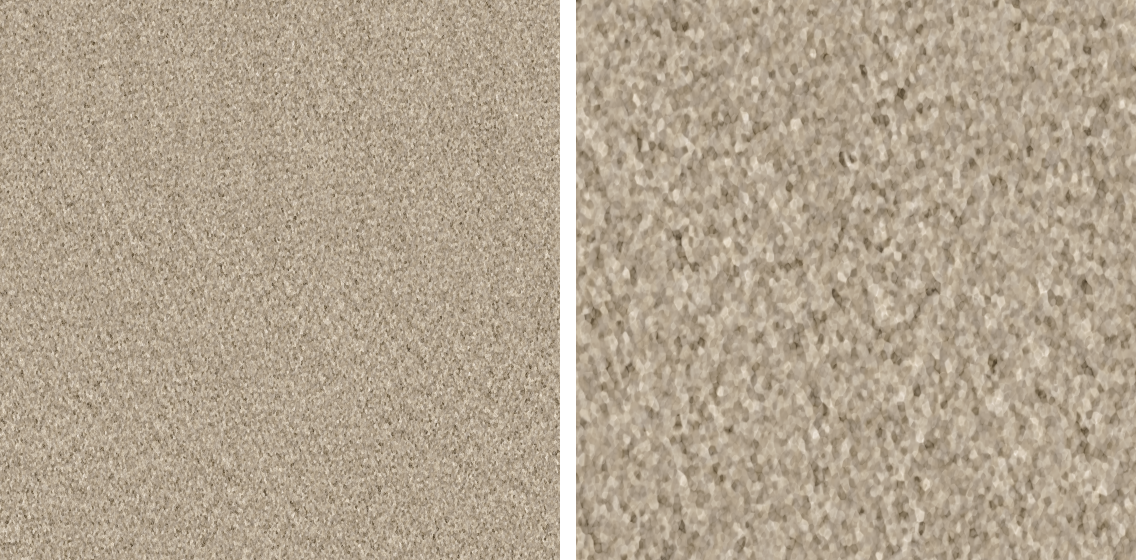
Left, the full canvas; right, a detail of the centre.
Write a WebGL 2 fragment shader that draws this texture.

```glsl
#version 300 es
precision highp float;

#define TUFT_CELLS 248.0
#define FIBRE_CELLS 380.0
#define CLUMP_CELLS 75.0
#define SHADE_CELLS 9.0
#define TUFT_WEIGHT 0.99
#define FIBRE_WEIGHT 0.46
#define CLUMP_WEIGHT 0.09
#define SHADE_WEIGHT 0.04
#define GRAIN_FOCUS 5.5
#define GRAIN_STRETCH 1.3
#define LOCAL_CONTRAST 0.6
#define WARMTH 0.008

uniform vec2 u_resolution;
out vec4 fragColor;

float hash(vec2 p) {
    return fract(sin(dot(p, vec2(127.1, 311.7))) * 43758.5453);
}

// Roughly normal random value with zero mean and unit variance
float bellHash(vec2 p) {
    return 2.0 * (hash(p) + hash(p + 17.3) + hash(p + 41.9) - 1.5);
}

vec2 rotate(vec2 p, float angle) {
    float c = cos(angle);
    float s = sin(angle);
    return vec2(c * p.x + s * p.y, c * p.y - s * p.x);
}

// Scattered, mostly upright soft grains set off against their neighbours
float grains(vec2 uv, float cells, float tilt, float seed) {
    // A tilted, slightly tall lattice hides its rows
    vec2 p = rotate(uv * cells, tilt) * vec2(1.12, 0.90);
    vec2 base = floor(p);
    float toneSum = 0.0;
    float squareSum = 0.0;
    float wideTone = 0.0;
    float wideSum = 0.0;
    for (int y = -1; y <= 1; y++) {
        for (int x = -1; x <= 1; x++) {
            vec2 cell = base + vec2(x, y);
            vec2 id = cell + seed;
            vec2 jitter = vec2(hash(id + 5.7), hash(id + 9.2));
            vec2 offset = p - cell - mix(vec2(0.06), vec2(0.94), jitter);

            // Turn into the grain's own axes and lengthen it
            float lean = (hash(id + 23.6) - 0.5) * 1.3 - tilt;
            vec2 local = rotate(offset, lean);
            local.y /= GRAIN_STRETCH;

            float tone = bellHash(id);
            float weight = exp(-GRAIN_FOCUS * dot(local, local));
            toneSum += weight * tone;
            squareSum += weight * weight;

            // Wider average of the surroundings
            float wide = exp(-2.2 * dot(offset, offset));
            wideTone += wide * tone;
            wideSum += wide;
        }
    }
    return toneSum * inversesqrt(squareSum + 1e-4)
         - LOCAL_CONTRAST * wideTone / wideSum;
}

float ramp(float from, float to, float v) {
    return clamp((v - from) / (to - from), 0.0, 1.0);
}

// Yarn colours from deep gaps to bright fibre tips
vec3 yarnColour(float tone) {
    vec3 colour = vec3(0.27, 0.22, 0.15);
    colour = mix(colour, vec3(0.42, 0.36, 0.27), ramp(-3.00, -2.17, tone));
    colour = mix(colour, vec3(0.56, 0.50, 0.41), ramp(-2.17, -1.37, tone));
    colour = mix(colour, vec3(0.64, 0.58, 0.50), ramp(-1.37, -0.66, tone));
    colour = mix(colour, vec3(0.71, 0.65, 0.57), ramp(-0.66, 0.05, tone));
    colour = mix(colour, vec3(0.78, 0.73, 0.65), ramp(0.05, 0.82, tone));
    colour = mix(colour, vec3(0.86, 0.81, 0.74), ramp(0.82, 1.75, tone));
    return mix(colour, vec3(0.95, 0.92, 0.87), ramp(1.75, 2.80, tone));
}

void main() {
    vec2 uv = gl_FragCoord.xy / min(u_resolution.x, u_resolution.y);

    // Layered pile: tufts, fine fibres, clumps and broad shading
    float tone = TUFT_WEIGHT * grains(uv, TUFT_CELLS, 0.31, 0.0)
               + FIBRE_WEIGHT * grains(uv, FIBRE_CELLS, -0.43, 461.0)
               + CLUMP_WEIGHT * grains(uv, CLUMP_CELLS, 0.55, 913.0)
               + SHADE_WEIGHT * grains(uv, SHADE_CELLS, -0.20, 173.0);

    // Slight drift between ochre and grey yarn
    float tint = grains(uv, TUFT_CELLS * 0.7, -0.12, 629.0);
    vec3 colour = yarnColour(tone) + WARMTH * tint * vec3(0.4, 0.0, -1.0);

    fragColor = vec4(clamp(colour, 0.0, 1.0), 1.0);
}
```
